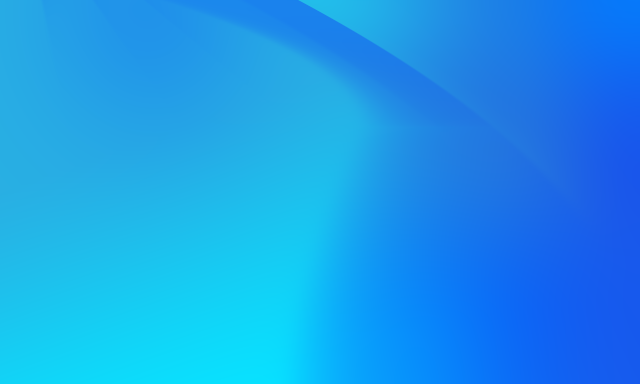
This background is drawn by a Shadertoy shader. Its source:

```glsl
// Smooth blue backdrop: a bright aqua sheet on the left curls over a deep blue
// one, with a curved ribbon sweeping from the top edge down to the right.
// Gaussian glows tint each sheet; analytic curves give the folds between them.

const vec3 AQUA     = vec3(0.03, 0.89, 1.00);
const vec3 SKY      = vec3(0.16, 0.69, 0.89);
const vec3 AZURE    = vec3(0.12, 0.55, 0.92);
const vec3 RIBBON   = vec3(0.10, 0.51, 0.93);
const vec3 STEEL    = vec3(0.14, 0.43, 0.87);
const vec3 ROYAL    = vec3(0.10, 0.33, 0.92);
const vec3 COBALT   = vec3(0.05, 0.34, 0.96);
const vec3 ELECTRIC = vec3(0.00, 0.52, 1.00);
const vec3 LAGOON   = vec3(0.13, 0.75, 0.92);

const float KNEE_HEIGHT = 0.67;   // where the fold bends into the ribbon
const float KNEE_X      = 0.5625;
const float FOLD_FOOT   = 0.443;  // fold position at the bottom edge
const float RIBBON_X    = 0.25;   // ribbon start on the top edge
const float CREST_X     = 0.466;  // upper ribbon edge on the top edge
const float AQUA_TILT   = 0.6;    // how far the aqua leans to the right

float glow(vec2 p, vec2 center, vec2 radius) {
    vec2 q = (p - center) / radius;
    return exp(-dot(q, q));
}

// Horizontal position of the fold at height h.
float foldX(float h) {
    if (h < KNEE_HEIGHT)
        return mix(FOLD_FOOT, KNEE_X, pow(max(h, 0.0) / KNEE_HEIGHT, 1.6));
    float rise = (h - KNEE_HEIGHT) / (1.0 - KNEE_HEIGHT);
    return mix(KNEE_X, RIBBON_X, rise * rise);
}

// Horizontal position of the ribbon's upper edge at depth below the top.
float crestX(float depth) {
    return CREST_X + 1.12 * depth - 0.6 * depth * depth;
}

vec3 leftSheet(vec2 p) {
    float depth = 1.0 - p.y;
    float lift = clamp((p.y + AQUA_TILT * (0.42 - p.x)) / 0.75, 0.0, 1.0);
    vec3 color = mix(AQUA, SKY, mix(lift, smoothstep(0.0, 1.0, lift), 0.4));
    color = mix(color, AZURE, 0.8 * glow(p, vec2(0.24, 0.97), vec2(0.18, 0.34)));
    // Faint creases fanning down from the top edge.
    for (int i = 0; i < 3; i++) {
        float k = float(i);
        float d = p.x - (0.065 + 0.08 * k + (0.12 + 0.3 * k) * depth);
        float crease = smoothstep(-0.003, 0.004, d) * exp(-max(d, 0.0) / 0.035);
        color = mix(color, RIBBON, 0.3 * crease * exp(-depth / 0.08));
    }
    return color;
}

vec3 rightSheet(vec2 p, float crest) {
    float depth = 1.0 - p.y;
    vec3 color = mix(RIBBON, STEEL, smoothstep(0.0, 0.42, depth));
    color = mix(color, COBALT, smoothstep(0.38, 0.85, depth));
    color = mix(color, ROYAL, 0.8 * smoothstep(0.75, 1.0, p.x));
    color = mix(color, ELECTRIC, 0.45 * glow(p, vec2(0.65, 0.0), vec2(0.13, 0.35)));
    // Lighter strip inside the ribbon.
    float strip = 1.0 - smoothstep(-0.008, 0.008, p.x - crest + 0.088);
    return mix(color, SKY, 0.12 * strip * (1.0 - smoothstep(0.12, 0.4, depth)));
}

vec3 upperSheet(vec2 p) {
    vec3 color = mix(STEEL, ROYAL, smoothstep(0.8, 1.0, p.x));
    color = mix(color, LAGOON, glow(p, vec2(0.47, 1.0), vec2(0.25, 0.27)));
    return mix(color, ELECTRIC, 0.75 * glow(p, vec2(1.0, 1.02), vec2(0.19, 0.26)));
}

void mainImage(out vec4 fragColor, in vec2 fragCoord) {
    vec2 p = fragCoord / iResolution.xy;
    float depth = 1.0 - p.y;
    float crest = crestX(depth);

    // Shade falls off from the fold: crisp along the ribbon, broad at the foot.
    float top = clamp((p.y - KNEE_HEIGHT) / (1.0 - KNEE_HEIGHT), 0.0, 1.0);
    float crisp = sqrt(top);
    float falloff = mix(mix(0.175, 0.09, min(p.y / KNEE_HEIGHT, 1.0)), 0.014, crisp);
    float softness = mix(0.02, 0.003, crisp);
    float d = p.x - foldX(p.y);
    d = 0.5 * (d + sqrt(d * d + softness * softness));
    vec3 color = mix(leftSheet(p), rightSheet(p, crest), 1.0 - exp(-d / falloff));

    // Sheet beyond the ribbon; its edge blurs as it descends.
    float beyond = p.x - crest;
    float blur = 0.002 + 0.05 * depth * depth;
    float side = smoothstep(-blur, blur, beyond);
    color = mix(color, upperSheet(p), side * (1.0 - smoothstep(0.4, 0.72, depth)));

    // Pale sheen along the ribbon's upper edge.
    float sheen = side * exp(-abs(beyond) / 0.04);
    color = mix(color, SKY, 0.2 * sheen * (1.0 - smoothstep(0.25, 0.65, depth)));

    fragColor = vec4(color, 1.0);
}
```
